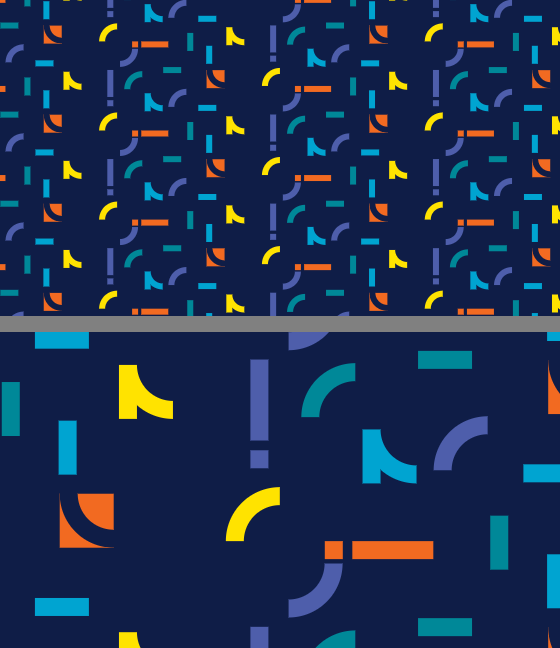
Top: the whole. Bottom: its middle third, enlarged.
Write a Shadertoy shader that draws this pattern.

```glsl
// Half-drop repeat of geometric confetti: bars, quarter rings, forked stems and split squares.
// Every motif is a distance function folded onto the nearest point of one lattice,
// so each one is evaluated once per pixel. Lengths are in units of 1/432 canvas height, y down.

const float UNITS  = 432.0;               // design units per canvas height
const vec2  PERIOD = vec2(222.6, 121.8);  // column spacing, vertical repeat
const float STROKE = 8.2;                 // width of all strokes
const float SIZE   = 3.0 * STROKE;        // side of arcs, forks, squares, short bars
const float LONG   = 4.5 * STROKE;        // length of long bars

const vec3 NAVY   = vec3(0.057, 0.112, 0.280);
const vec3 TEAL   = vec3(0.000, 0.535, 0.595);
const vec3 CYAN   = vec3(0.000, 0.645, 0.820);
const vec3 ORANGE = vec3(0.950, 0.415, 0.130);
const vec3 YELLOW = vec3(1.000, 0.890, 0.000);
const vec3 PURPLE = vec3(0.305, 0.370, 0.670);

// Offset from the nearest lattice copy of a centre; each column drops half a repeat
vec2 fold(vec2 p, vec2 center) {
    vec2 d = p - center;
    float column = round(d.x / PERIOD.x);
    d -= column * vec2(PERIOD.x, 0.5 * PERIOD.y);
    d.y -= PERIOD.y * round(d.y / PERIOD.y);
    return d;
}

float box(vec2 q, vec2 size) {
    vec2 d = abs(q) - 0.5 * size;
    return length(max(d, 0.0)) + min(max(d.x, d.y), 0.0);
}

// Ring inscribed in the square cell, centred on the given corner
float ring(vec2 q, vec2 corner) {
    float radius = SIZE - 0.5 * STROKE;
    return abs(length(q - 0.5 * SIZE * corner) - radius) - 0.5 * STROKE;
}

float arc(vec2 q, vec2 corner) {
    return max(ring(q, corner), box(q, vec2(SIZE)));
}

// Vertical stem with a quarter ring branching to the right
float fork(vec2 q) {
    float stem = box(q + vec2(0.5 * (SIZE - STROKE), 0.0), vec2(STROKE, SIZE));
    return min(stem, arc(q, vec2(1.0, -1.0)));
}

// Square parted by a quarter-ring gap
float splitSquare(vec2 q) {
    return max(box(q, vec2(SIZE)), -ring(q, vec2(1.0, -1.0)));
}

void paint(inout vec3 color, vec3 ink, float dist) {
    float pixel = UNITS / iResolution.y;
    color = mix(color, ink, clamp(0.5 - dist / pixel, 0.0, 1.0));
}

void mainImage(out vec4 fragColor, in vec2 fragCoord) {
    vec2 p = vec2(fragCoord.x, iResolution.y - fragCoord.y) * UNITS / iResolution.y;
    vec2 dot2 = vec2(STROKE);
    vec2 flat2 = vec2(SIZE, STROKE);
    vec3 color = NAVY;

    // Quarter rings
    paint(color, YELLOW, arc(fold(p, vec2(370.4, 227.0)), vec2(1.0)));
    paint(color, TEAL,   arc(fold(p, vec2(404.8, 170.5)), vec2(1.0)));
    paint(color, PURPLE, arc(fold(p, vec2(465.1, 194.7)), vec2(1.0)));
    paint(color, PURPLE, arc(fold(p, vec2(399.0, 261.8)), vec2(-1.0)));

    // Forks and split square
    paint(color, CYAN,   fork(fold(p, vec2(432.7, 200.7))));
    paint(color, YELLOW, fork(fold(p, vec2(321.7, 171.3))));
    paint(color, ORANGE, splitSquare(fold(p, vec2(294.7, 230.0))));

    // Long bars, each with a detached square
    paint(color, PURPLE, box(fold(p, vec2(373.4, 175.0)), vec2(STROKE, LONG)));
    paint(color, PURPLE, box(fold(p, vec2(373.4, 202.0)), dot2));
    paint(color, ORANGE, box(fold(p, vec2(434.2, 243.4)), vec2(LONG, STROKE)));
    paint(color, ORANGE, box(fold(p, vec2(407.3, 243.4)), dot2));

    // Short bars
    paint(color, TEAL, box(fold(p, vec2(458.0, 156.7)), flat2));
    paint(color, CYAN, box(fold(p, vec2(283.4, 269.3)), flat2));
    paint(color, TEAL, box(fold(p, vec2(482.7, 240.0)), flat2.yx));
    paint(color, CYAN, box(fold(p, vec2(286.0, 196.7)), flat2.yx));

    fragColor = vec4(color, 1.0);
}
```
